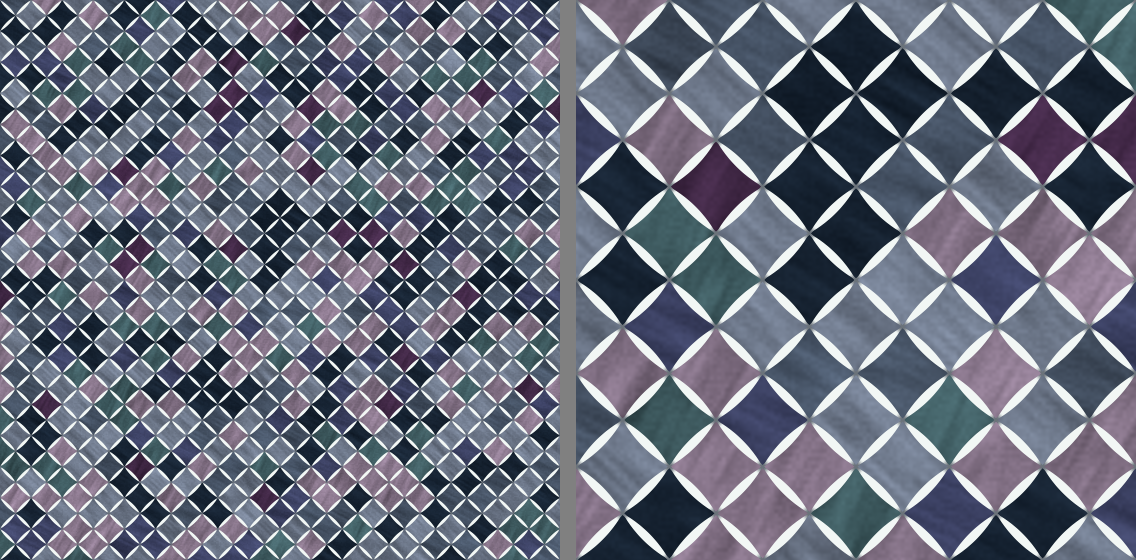
Left: the whole. Right: its middle third, enlarged.
Give the GLSL for this pattern, as a WebGL 2 fragment shader.

```glsl
#version 300 es
precision highp float;
// Diagonal mosaic of painted square tiles, 18 diamonds across and 18 down.
// A rotated unit grid gives each tile a hashed colour and brushed streaks;
// white lens shapes, pinched at the grid nodes, cover every shared edge.

uniform vec2 u_resolution;
out vec4 fragColor;

float hash(vec2 p) {
    return fract(sin(dot(p, vec2(127.1, 311.7))) * 43758.5453);
}

float noise(vec2 p) {
    vec2 i = floor(p), f = fract(p);
    f = f * f * (3.0 - 2.0 * f);
    return mix(mix(hash(i), hash(i + vec2(1, 0)), f.x),
               mix(hash(i + vec2(0, 1)), hash(i + vec2(1, 1)), f.x), f.y);
}

// Weighted choice of pigment; alpha holds the brush angle in radians.
vec4 pigment(float pick) {
    if (pick < 0.24) return vec4(0.42, 0.46, 0.53, -0.75); // slate
    if (pick < 0.40) return vec4(0.51, 0.44, 0.52, 1.05);  // mauve
    if (pick < 0.54) return vec4(0.27, 0.32, 0.39, -0.50); // dark slate
    if (pick < 0.63) return vec4(0.24, 0.35, 0.37, 1.15);  // teal
    if (pick < 0.82) return vec4(0.09, 0.14, 0.20, -0.55); // ink
    if (pick < 0.93) return vec4(0.23, 0.25, 0.38, -0.45); // indigo
    return vec4(0.26, 0.16, 0.28, 1.05);                   // plum
}

// Long soft strokes with finer bristle marks and a little grain.
float brushStrokes(vec2 p, float angle) {
    float c = cos(angle), s = sin(angle);
    vec2 q = vec2(c * p.x + s * p.y, c * p.y - s * p.x);
    float broad = noise(q * vec2(1.2, 5.0));
    float bristle = noise(q * vec2(2.0, 14.0) + 31.0);
    float grain = noise(p * 24.0);
    return 0.50 * broad + 0.33 * bristle + 0.17 * grain - 0.5;
}

// Signed distance to the lens on the edge at across = 0.
float lens(float across, float along) {
    return abs(across) - 0.27 * along * (1.0 - along);
}

void main() {
    vec2 p = gl_FragCoord.xy / u_resolution.y * 18.0;
    vec2 grid = vec2(p.x + p.y, p.x - p.y);
    vec2 tile = floor(grid), f = fract(grid);
    float pixel = 18.0 * sqrt(2.0) / u_resolution.y;

    // Painted tile
    vec4 paint = pigment(hash(tile + 7.3));
    float shade = hash(tile + 53.9) - 0.5;
    float strokes = brushStrokes(p + 9.0 * hash(tile + 19.1), paint.a);
    vec3 color = paint.rgb * (1.0 + 0.16 * shade + 0.50 * strokes) + 0.05 * strokes;

    // Thin grey seam, visible where the lenses narrow
    vec2 edge = min(f, 1.0 - f);
    float seam = min(edge.x, edge.y) - 0.018;
    color = mix(vec3(0.42, 0.45, 0.48), color, smoothstep(-0.5 * pixel, 0.5 * pixel, seam));

    // White lenses along both families of edges
    float d = min(lens(edge.x, f.y), lens(edge.y, f.x));
    float white = 1.0 - smoothstep(-0.6 * pixel, 0.6 * pixel, d);
    white *= smoothstep(0.02, 0.14, max(edge.x, edge.y));
    color = mix(color, vec3(0.95, 0.97, 0.96), white);

    fragColor = vec4(color, 1.0);
}
```
